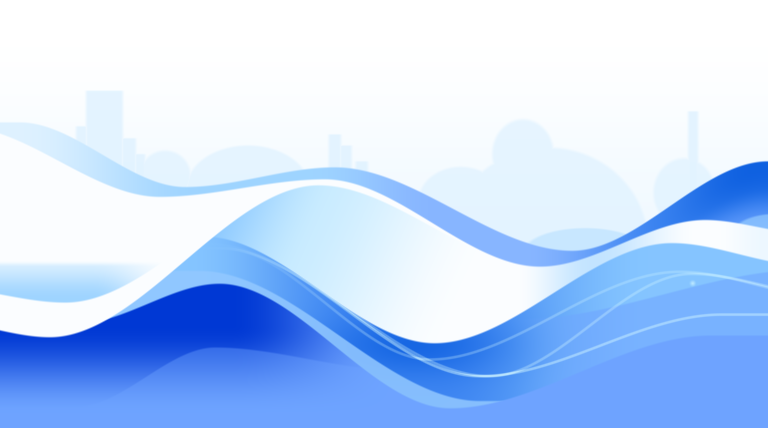
This background is drawn by a WebGL 1 fragment shader. Its source:

```glsl
precision highp float;
// Flowing blue ribbons and a pale sail-like sheet before a faint skyline.
// Each edge is a wave eased between crests and troughs; layers are painted
// back to front with gradients, with thin bright strands on the water.
uniform vec2 u_resolution;

// Palette
const vec3 WHITE = vec3(.985, .993, 1.);
const vec3 MIST = vec3(.94, .975, 1.);
const vec3 HAZE = vec3(.87, .945, 1.);
const vec3 SKY = vec3(.62, .83, 1.);
const vec3 AQUA = vec3(.52, .77, 1.);
const vec3 PERIWINKLE = vec3(.43, .64, 1.);
const vec3 AZURE = vec3(.25, .53, .95);
const vec3 ROYAL = vec3(.06, .38, .88);
const vec3 DEEP = vec3(0., .22, .83);

// Tuning
const float EDGE_PIXELS = 1.3;
const float STRAND_WIDTH = .0021;
const float STRAND_GLOW = .5;
const float POOL_LEVEL = .384;

float soft; // edge softness as a share of canvas height

// Height at x of a curve with level tangents at four knots
float wave(float x, vec4 xs, vec4 ys) {
  float y = mix(ys.x, ys.y, smoothstep(xs.x, xs.y, x));
  y = mix(y, ys.z, smoothstep(xs.y, xs.z, x));
  return mix(y, ys.w, smoothstep(xs.z, xs.w, x));
}

float below(float y, float edge) {
  return smoothstep(-soft, soft, edge - y);
}

float ellipse(vec2 p, vec2 centre, vec2 radius) {
  float d = (1. - length((p - centre) / radius)) * min(radius.x, radius.y);
  return smoothstep(-soft, soft, d);
}

float tower(vec2 p, float left, float right, float top) {
  return below(left, p.x) * below(p.x, right) * below(p.y, top);
}

// Thin line of even width along a sloping curve
float strand(vec2 p, vec4 xs, vec4 ys) {
  float y = wave(p.x, xs, ys);
  float slope = (wave(p.x + .002, xs, ys) - y) / .002;
  float d = abs(p.y - y) / sqrt(1. + .31 * slope * slope);
  return 1. - smoothstep(STRAND_WIDTH * .4, STRAND_WIDTH + soft, d);
}

vec3 backdrop(vec2 p) {
  vec3 c = mix(MIST, vec3(1.), smoothstep(.4, .95, p.y));
  float city = max(tower(p, .112, .160, .788), tower(p, .099, .113, .705));
  city = max(city, max(tower(p, .159, .177, .677), tower(p, .176, .189, .64)));
  city = max(city, max(tower(p, .428, .444, .686), tower(p, .443, .458, .66)));
  city = max(city, max(tower(p, .463, .479, .623), tower(p, .896, .909, .74)));
  float hills = ellipse(p, vec2(.323, .56), vec2(.08, .1));
  hills = max(hills, ellipse(p, vec2(.215, .59), vec2(.033, .058)));
  hills = max(hills, ellipse(p, vec2(.681, .64), vec2(.04, .081)));
  hills = max(hills, ellipse(p, vec2(.714, .43), vec2(.13, .225)));
  hills = max(hills, ellipse(p, vec2(.6, .53), vec2(.055, .08)));
  hills = max(hills, ellipse(p, vec2(.891, .55), vec2(.04, .08)));
  c = mix(c, HAZE, max(city * .8, hills * .7));
  return mix(c, mix(HAZE, SKY, .35), ellipse(p, vec2(.762, .41), vec2(.08, .057)));
}

vec3 ribbonColor(vec2 p, float depth) {
  vec3 c = mix(HAZE, SKY, smoothstep(.02, .27, p.x));
  c = mix(c, vec3(.53, .71, 1.), smoothstep(.4, .57, p.x));
  c = mix(c, AZURE, smoothstep(.68, .86, p.x));
  c = mix(c, ROYAL, smoothstep(.82, .98, p.x) * (1. - smoothstep(.02, .17, depth)));
  c = mix(c, PERIWINKLE, .7 * smoothstep(.06, .16, depth));
  return mix(c, SKY, .6 * ellipse(p, vec2(1.01, .455), vec2(.055, .045)));
}

vec3 sailColor(vec2 p) {
  float across = p.x + .25 * (.5 - p.y);
  vec3 c = mix(AQUA, vec3(.78, .92, 1.), smoothstep(.25, .42, across));
  c = mix(c, WHITE, smoothstep(.38, .66, across));
  c = mix(c, SKY, .6 * smoothstep(.67, .77, p.x) * (1. - smoothstep(.78, .91, p.x)));
  return mix(c, HAZE, .5 * smoothstep(.93, 1., p.x));
}

// Blue layers beneath the sail
vec3 waterColor(vec2 p) {
  vec3 c = mix(AQUA, AZURE, smoothstep(.24, .47, p.x));
  c = mix(c, AQUA, smoothstep(.57, .85, p.x));
  vec2 shade = (p - vec2(.54, .195)) / vec2(.11, .075);
  c = mix(c, ROYAL, .85 * exp(-dot(shade, shade)));
  float shelf = mix(.255, .37, smoothstep(.68, 1.05, p.x));
  c = mix(c, PERIWINKLE, .55 * below(p.y, shelf) * smoothstep(.66, .78, p.x));
  float stripTop = mix(.367, .063, smoothstep(.26, .625, p.x));
  c = mix(c, mix(PERIWINKLE, SKY, .75), .85 * below(p.y, stripTop));
  float bodyTop = wave(p.x, vec4(.1, .286, .586, .925), vec4(.244, .337, .046, .216));
  float depth = smoothstep(.03, .24, p.y) * (1. - smoothstep(.3, .52, p.x));
  vec3 body = mix(PERIWINKLE, DEEP, depth);
  float swell = wave(p.x, vec4(.1, .28, .52, .8), vec4(.05, .188, .135, 0.));
  body = mix(body, PERIWINKLE, .4 * below(p.y, swell));
  return mix(c, body, below(p.y, bodyTop));
}

void main() {
  vec2 p = gl_FragCoord.xy / u_resolution;
  soft = EDGE_PIXELS / u_resolution.y;

  // Edges of the main sheets, which share a crest at the right
  float crest = .109 * smoothstep(.703, .918, p.x) - .031 * smoothstep(.918, 1.05, p.x);
  float ribbonTop = wave(p.x, vec4(.026, .241, .436, .745), vec4(.714, .563, .609, .414))
                  + .209 * smoothstep(.745, 1., p.x);
  float ribbonBase = crest + wave(p.x, vec4(-.052, .208, .423, .703), vec4(.705, .54, .581, .377));
  float bandTop = crest + wave(p.x, vec4(-.08, .085, .42, .703), vec4(.33, .293, .588, .38));
  float bandBase = crest + wave(p.x, vec4(-.08, .065, .415, .703), vec4(.25, .212, .567, .38));
  float sailBase = wave(p.x, vec4(.267, .566, .875, 1.05), vec4(.447, .198, .432, .38));

  // Ribbon, pale hollow with its pool, white band
  vec3 color = mix(backdrop(p), ribbonColor(p, ribbonTop - p.y), below(p.y, ribbonTop));
  float pool = smoothstep(-.008, .008, POOL_LEVEL - p.y) * (1. - smoothstep(.12, .24, p.x));
  vec3 sheet = mix(WHITE, mix(SKY, HAZE, smoothstep(.3, .4, p.y)), pool);
  sheet = mix(sheet, WHITE, below(p.y, bandTop));

  // Water with strands, then the sail above it
  float glow = strand(p, vec4(.285, .625, .94, 1.1), vec4(.42, .121, .265, .265));
  glow += .6 * strand(p, vec4(.29, .56, .885, 1.09), vec4(.42, .16, .365, .302));
  glow += .7 * strand(p, vec4(.27, .638, .9, 1.1), vec4(.43, .121, .36, .302));
  glow += 1.5 * ellipse(p, vec2(.902, .338), vec2(.0025, .0045));
  glow = min(1., STRAND_GLOW * glow) * smoothstep(.25, .5, p.x);
  vec3 water = mix(waterColor(p), vec3(.8, .95, 1.), glow);
  vec3 front = mix(sailColor(p), water, below(p.y, sailBase));
  sheet = mix(sheet, front, below(p.y, bandBase));
  gl_FragColor = vec4(mix(color, sheet, below(p.y, ribbonBase)), 1.);
}
```
